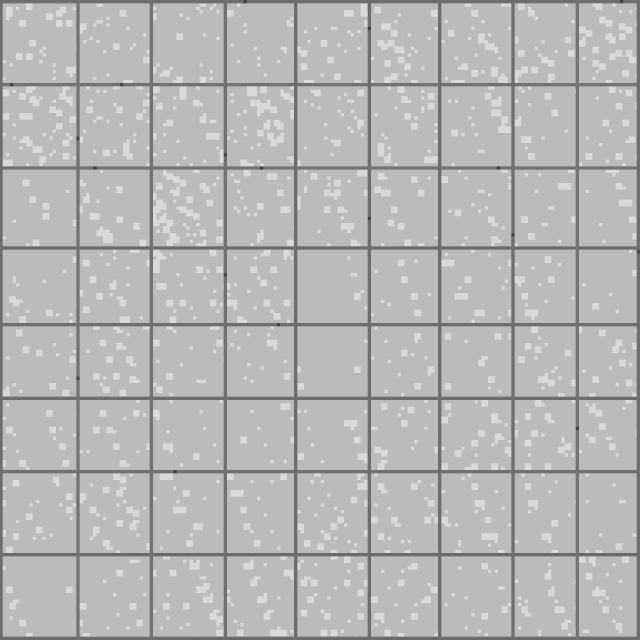
Give the GLSL for this texture, as a WebGL 2 fragment shader.

```glsl
#version 300 es
precision highp float;
// Pale grey square tiles, uneven in size, with blocky light specks and dark grout.

uniform vec2 u_resolution;
out vec4 fragColor;

// Lengths are in grid cells; the canvas is CELLS cells wide.
const float CELLS = 192.0;
const float COLUMN_LINES[10] = float[10](0.3, 23.4, 45.4, 67.6, 88.7, 110.8, 131.9, 153.9, 173.2, 191.5);
const float ROW_LINES[9] = float[9](0.5, 25.4, 50.4, 74.4, 97.4, 119.5, 141.5, 166.4, 191.5);
const vec2 GROUT_HALF_WIDTH = vec2(0.47, 0.5);
const float LARGE_SPECK_CHANCE = 0.019;
const float SMALL_SPECK_CHANCE = 0.03;
const float DENSITY_VARIATION = 0.45;
const float WARM_CHANCE = 0.03;
const float STAIN_CHANCE = 0.004;
const int SAMPLES = 3;

const vec3 TILE_COLOR = vec3(0.738, 0.730, 0.730);
const vec3 SPECK_COLOR = vec3(0.855, 0.848, 0.848);
const vec3 WARM_SPECK_COLOR = vec3(0.855, 0.850, 0.825);
const vec3 GROUT_DARK = vec3(0.420, 0.415, 0.415);
const vec3 GROUT_LIGHT = vec3(0.460, 0.452, 0.452);
const vec3 STAIN_COLOR = vec3(0.27, 0.265, 0.265);

float hash(vec2 p) {
    return fract(sin(dot(p, vec2(127.1, 311.7))) * 43758.5453);
}

// Updates one axis: (tile index, tile start, distance to nearest line, line index).
void visitLine(float position, float line, float index, inout vec4 axis) {
    float offset = position - line;
    if (offset >= 0.0) axis.xy = vec2(index, line);
    if (abs(offset) < axis.z) axis.zw = vec2(abs(offset), index);
}

// Single-cell specks and two-by-two specks, which may overlap into clusters.
bool isSpeck(vec2 cell, vec2 seed, float density) {
    if (hash(cell + seed + 0.37) < SMALL_SPECK_CHANCE * density) return true;
    for (int j = 0; j < 2; j++) {
        for (int i = 0; i < 2; i++) {
            vec2 anchor = cell - vec2(i, j);
            if (hash(anchor + seed) < LARGE_SPECK_CHANCE * density) return true;
        }
    }
    return false;
}

// Grout shade varies by line, with rare dark stains one cell long.
vec3 groutColor(float line, float along) {
    if (hash(vec2(line + 0.5, along)) < STAIN_CHANCE) return STAIN_COLOR;
    return mix(GROUT_DARK, GROUT_LIGHT, hash(vec2(line, 7.3)));
}

vec3 surface(vec2 p) {
    vec4 column = vec4(0.0, 0.0, CELLS, 0.0);
    vec4 row = column;
    for (int i = 0; i < COLUMN_LINES.length(); i++) visitLine(p.x, COLUMN_LINES[i], float(i), column);
    for (int i = 0; i < ROW_LINES.length(); i++) visitLine(p.y, ROW_LINES[i], float(i), row);

    if (column.z < GROUT_HALF_WIDTH.x) return groutColor(column.w, floor(p.y));
    if (row.z < GROUT_HALF_WIDTH.y) return groutColor(row.w + 20.0, floor(p.x));

    // Specks sit on a lattice that starts at the inner corner of each tile.
    vec2 tile = vec2(column.x, row.x);
    vec2 cell = floor(p - vec2(column.y, row.y) - GROUT_HALF_WIDTH);
    vec2 seed = tile * 41.0 + 3.0;
    float density = 1.0 + DENSITY_VARIATION * (2.0 * hash(tile + 5.1) - 1.0);
    if (!isSpeck(cell, seed, density)) return TILE_COLOR;
    bool warm = hash(floor(cell / 6.0) + seed + 0.71) < WARM_CHANCE;
    return warm ? WARM_SPECK_COLOR : SPECK_COLOR;
}

void main() {
    // Average a small block of samples to smooth every edge.
    vec3 color = vec3(0.0);
    for (int j = 0; j < SAMPLES; j++) {
        for (int i = 0; i < SAMPLES; i++) {
            vec2 jitter = (vec2(i, j) + 0.5) / float(SAMPLES) - 0.5;
            vec2 uv = (gl_FragCoord.xy + jitter) / u_resolution;
            color += surface(vec2(uv.x, 1.0 - uv.y) * CELLS);
        }
    }
    fragColor = vec4(color / float(SAMPLES * SAMPLES), 1.0);
}
```
